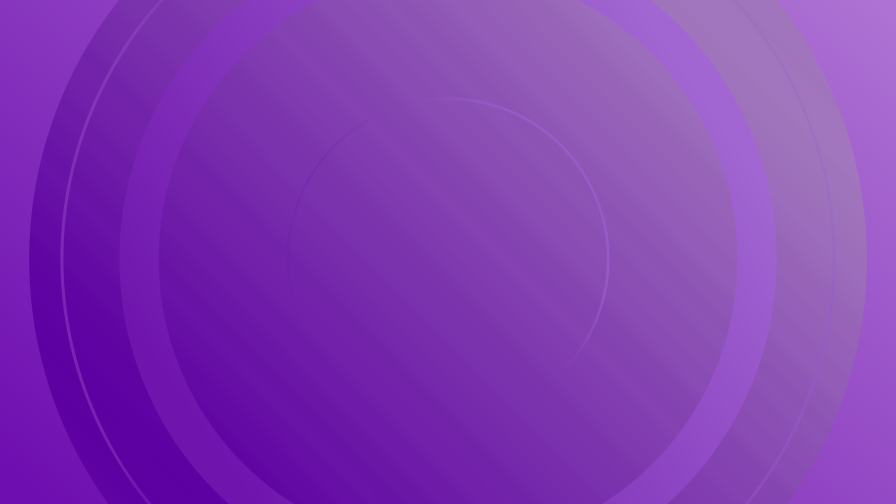
Write a Shadertoy shader that draws this background.

```glsl
const vec2 CENTER_OFFSET = vec2(0.0, -0.014);
const vec2 BACKDROP_AXIS = vec2(0.64, 0.77);
const vec2 PLATE_AXIS = vec2(0.71, 0.70);
const vec2 BAND_AXIS = vec2(0.82, 0.57);

// Linear blend between two colours along an axis
vec3 axisGradient(vec2 p, vec2 axis, float from, float to, vec3 low, vec3 high) {
    float t = clamp((dot(p, axis) - from) / (to - from), 0.0, 1.0);
    return mix(low, high, t);
}

// Smooth coverage of a disc
float disc(float dist, float radius, float blur) {
    return 1.0 - smoothstep(-blur, blur, dist - radius);
}

// Smooth coverage of a thin circle line
float circleLine(float dist, float radius, float width, float blur) {
    return 1.0 - smoothstep(-blur, blur, abs(dist - radius) - 0.5 * width);
}

// Weight that is strongest toward one angle and fades around the circle
float arcFade(vec2 p, float angle, float fadeStart, float fadeEnd) {
    vec2 heading = p / max(length(p), 0.001);
    return smoothstep(fadeStart, fadeEnd, dot(heading, vec2(cos(angle), sin(angle))));
}

// Soft diagonal streaks from layered sines
float streaks(float t) {
    float sum = 0.0;
    float weight = 0.5;
    float frequency = 37.0;
    for (int i = 0; i < 3; i++) {
        sum += weight * sin(t * frequency + float(i) * 1.7);
        frequency *= 1.9;
        weight *= 0.75;
    }
    return sum;
}

void mainImage(out vec4 fragColor, in vec2 fragCoord) {
    vec2 p = (fragCoord - 0.5 * iResolution.xy) / iResolution.y - CENTER_OFFSET;
    float dist = length(p);
    float blur = 0.7 / iResolution.y;

    // Gradient of each layer
    vec3 backdrop = axisGradient(p, BACKDROP_AXIS, -0.9, 0.95,
        vec3(0.43, 0.05, 0.69), vec3(0.68, 0.45, 0.83));
    vec3 plate = axisGradient(p, PLATE_AXIS, -0.62, 0.66,
        vec3(0.37, 0.005, 0.635), vec3(0.63, 0.46, 0.74));
    vec3 band = axisGradient(p, BAND_AXIS, -0.6, 0.6,
        vec3(0.435, 0.08, 0.68), vec3(0.63, 0.40, 0.82));
    plate += 0.006 * streaks(dot(p, PLATE_AXIS));

    // Large plate with a wide band
    vec3 color = mix(backdrop, plate, disc(dist, 0.831, blur));
    float bandMask = disc(dist, 0.652, blur) - disc(dist, 0.574, blur);
    color = mix(color, band, bandMask);

    // Outer line, bright on the left and faint on the right
    float outerLine = circleLine(dist, 0.766, 0.006, blur);
    float leftGlow = 0.42 * arcFade(p, 3.1, 0.45, 0.95);
    float rightGlow = 0.4 * arcFade(p, -0.6, 0.75, 1.0);
    float sideGlow = 0.25 * arcFade(p, 0.2, 0.5, 1.0);
    color = mix(color, vec3(0.62, 0.32, 0.8), outerLine * max(leftGlow, rightGlow));
    color = mix(color, vec3(0.56, 0.38, 0.78), outerLine * sideGlow);

    // Inner line, lit on the upper right and shaded on the left
    float innerLine = circleLine(dist, 0.318, 0.005, blur);
    color = mix(color, vec3(0.62, 0.38, 0.84), 0.6 * innerLine * arcFade(p, 0.5, 0.25, 0.85));
    color = mix(color, vec3(0.40, 0.09, 0.65), 0.2 * innerLine * arcFade(p, 2.8, 0.6, 1.0));

    fragColor = vec4(clamp(color, 0.0, 1.0), 1.0);
}
```
